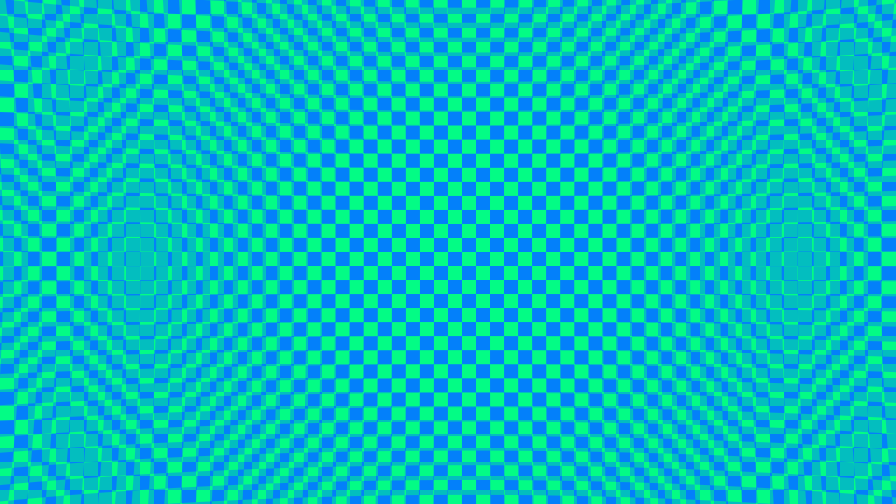
A WebGL 2 fragment shader for this pattern:

```glsl
#version 300 es
precision highp float;
// Moire of two checkerboards blended half and half: one is regular, the
// other is stretched by a cubic radial warp. They agree at the warp centre, then
// drift apart, so flat teal islands appear where they are one cell out of step.

uniform vec2 u_resolution;
out vec4 fragColor;

const float ROWS = 36.0;                         // cells down the canvas
const float WARP = 0.0975;                       // radial warp strength
const vec2 WARP_OFFSET = vec2(0.042, -0.02);     // warp centre from canvas centre, in heights
const float LAYER_MIX = 0.5;                     // weight of the warped layer
const vec3 GREEN = vec3(0.01, 0.99, 0.52);
const vec3 BLUE = vec3(0.01, 0.5, 0.98);

// Antialiased checkerboard with unit cells: 1 on even cells, 0 on odd ones
float checker(vec2 cell) {
    vec2 edgeDistance = 0.5 - abs(mod(cell + 0.5, 2.0) - 1.0);
    vec2 side = clamp(2.0 * edgeDistance / fwidth(cell), -1.0, 1.0);
    return 0.5 + 0.5 * side.x * side.y;
}

// Pulls lookups toward the centre by the cube of their distance,
// so the cells grow outward
vec2 radialWarp(vec2 p, vec2 centre) {
    vec2 d = p - centre;
    return p - WARP * dot(d, d) * d;
}

void main() {
    // Canvas coordinates in units of its height
    vec2 p = gl_FragCoord.xy / u_resolution.y;
    vec2 centre = 0.5 * u_resolution / u_resolution.y + WARP_OFFSET;

    float regular = checker(p * ROWS);
    float warped = checker(radialWarp(p, centre) * ROWS);

    // Equal blend of both layers
    float greenShare = mix(regular, warped, LAYER_MIX);
    fragColor = vec4(mix(BLUE, GREEN, greenShare), 1.0);
}
```
